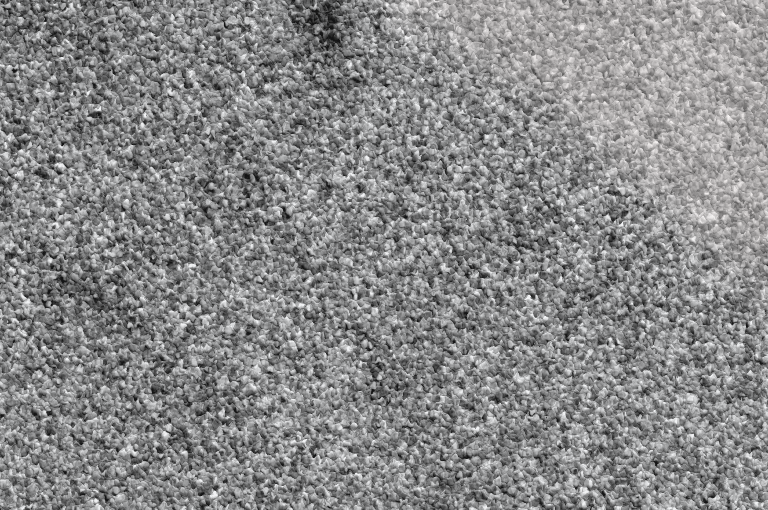
Reproduce this texture procedurally as a WebGL 1 fragment shader.

```glsl
precision highp float;
uniform vec2 u_resolution;

const float FINE_SCALE = 150.0;
const float CLUMP_SCALE = 78.0;
const float GRIT_SCALE = 70.0;
const float PEBBLE_SCALE = 46.0;
const float PEBBLE_SHARE = 0.38;
const float BASE_TONE = 0.57;
const float ROUGHNESS = 0.009;
const float SLOPE_LIFT = 0.10;
const float SLOPE_CONTRAST = 0.62;
const vec2 LIGHT_DIR = vec2(0.40, 0.92);
const vec2 SLOPE_ORIGIN = vec2(0.765, 1.0);
const vec2 SLOPE_NORMAL = vec2(0.623, 0.782);
const vec3 COOL_TINT = vec3(0.995, 1.0, 1.006);
const vec3 WARM_TINT = vec3(1.012, 0.998, 0.996);
const mat2 FINE_TURN = mat2(0.84, 0.54, -0.54, 0.84);
const mat2 CLUMP_TURN = mat2(0.92, -0.39, 0.39, 0.92);

vec3 hash3(vec2 p) {
  vec3 q = fract(p.xyx * vec3(0.1031, 0.1030, 0.0973));
  q += dot(q, q.yxz + 33.33);
  return fract((q.xxy + q.yzz) * q.zyx);
}

float valueNoise(vec2 p) {
  vec2 i = floor(p), f = fract(p), e = vec2(0.0, 1.0);
  f = f * f * (3.0 - 2.0 * f);
  return mix(mix(hash3(i).x, hash3(i + e.yx).x, f.x),
             mix(hash3(i + e.xy).x, hash3(i + e.yy).x, f.x), f.y);
}

float fbm(vec2 p) {
  float sum = 0.0, weight = 0.5;
  for (int i = 0; i < 3; i++) {
    sum += weight * valueNoise(p);
    p = mat2(1.6, 1.2, -1.2, 1.6) * p + 7.3;
    weight *= 0.5;
  }
  return sum / 0.875;
}

// Packed cells: x = random tone, y = tilt to the light, z = gap darkness
vec3 packedGrains(vec2 p, vec2 light) {
  vec2 nearest = vec2(0.0);
  float first = 9.0, second = 9.0, tone = 0.0;
  for (int i = 0; i < 9; i++) {
    vec2 id = floor(p) + vec2(mod(float(i), 3.0), floor((float(i) + 0.5) / 3.0)) - 1.0;
    vec3 rnd = hash3(id + 50.0);
    vec2 q = p - id - rnd.xy;
    float d = length(q);
    second = min(second, max(first, d));
    if (d < first) {
      first = d;
      nearest = q;
      tone = rnd.z - 0.5;
    }
  }
  return vec3(tone, dot(nearest, light), 1.0 - smoothstep(0.0, 0.3, second - first));
}

// Angular stone outline, negative inside
float stoneDistance(vec2 q, vec3 form, float radius) {
  float c = cos(6.2832 * form.x), s = sin(6.2832 * form.x);
  q = mat2(c, s, -s, c) * q;
  q.y *= 1.0 + 0.6 * form.y;
  float facets = max(abs(q.x), max(abs(0.5 * q.x + 0.87 * q.y), abs(0.6 * q.x - 0.8 * q.y)));
  return mix(facets, length(q), 0.2) - radius;
}

// Loose stones: lays shadows, then lit stones, over the given tone
float addPebbles(float tone, vec2 p, float pixel, float contrast) {
  float shade = 0.0, cover = 0.0, stone = 0.7;
  for (int i = 0; i < 9; i++) {
    vec2 id = floor(p) + vec2(mod(float(i), 3.0), floor((float(i) + 0.5) / 3.0)) - 1.0;
    vec3 rnd = hash3(id + 211.0), form = hash3(id + 517.0);
    float present = step(rnd.z, PEBBLE_SHARE);
    vec2 q = p - id - rnd.xy;
    float radius = mix(0.10, 0.31, form.z * form.z);
    float body = present * (1.0 - smoothstep(-pixel, pixel, stoneDistance(q, form, radius)));
    float shadow = stoneDistance(q + LIGHT_DIR * radius * 0.7, form, radius);
    shade = max(shade, present * (1.0 - smoothstep(-0.08, 0.10, shadow)));
    float lit = 0.70 + 0.22 * (form.y - 0.4) + 0.5 * dot(q, LIGHT_DIR);
    stone = mix(stone, lit, step(0.001, body) * max(body, step(cover, body)));
    cover = max(cover, body);
  }
  return mix(tone - 0.22 * shade * contrast, stone + 0.2 * (tone - 0.5), cover * 0.85);
}

// Soft dark hollow stretched along a direction
float hollow(vec2 q, vec2 along, vec2 size) {
  q = vec2(dot(q, along), dot(q, vec2(-along.y, along.x))) / size;
  return exp(-dot(q, q));
}

vec3 gravel(vec2 p) {
  // Sunlit smooth slope with lower contrast
  float broad = fbm(p * 5.0 + 3.0), patches = fbm(p * 22.0 + 9.0);
  vec2 warped = p + 0.07 * (vec2(broad, patches) - 0.5);
  float slope = smoothstep(-0.08, 0.11, dot(warped - SLOPE_ORIGIN, SLOPE_NORMAL));
  float contrast = mix(1.0, SLOPE_CONTRAST, slope);

  // Relief of the heap
  float relief = 0.11 * (broad - 0.5) + 0.12 * (patches - 0.5) * contrast;
  relief += SLOPE_LIFT * slope - 0.04 * (1.0 - smoothstep(0.0, 0.7, p.x)) * p.y;
  relief -= 0.22 * hollow(warped - vec2(0.62, 0.95), vec2(0.26, -0.966), vec2(0.11, 0.04));
  relief -= 0.10 * hollow(warped - vec2(0.53, 0.59), vec2(0.62, -0.785), vec2(0.13, 0.02));
  relief -= 0.10 * hollow(warped - vec2(0.17, 0.42), vec2(0.8, -0.6), vec2(0.10, 0.05));

  // Broken grit lit from the side, and two sizes of ragged grains
  vec2 g = p * GRIT_SCALE;
  float grit = fbm(g), lift = grit - fbm(g + 0.35 * LIGHT_DIR);
  vec2 ragged = p + ROUGHNESS * (vec2(grit, valueNoise(g * 2.0 + 17.0)) - 0.5);
  vec3 fine = packedGrains(FINE_TURN * ragged * FINE_SCALE, FINE_TURN * LIGHT_DIR);
  vec3 clump = packedGrains(CLUMP_TURN * ragged * CLUMP_SCALE + 31.7, CLUMP_TURN * LIGHT_DIR);
  float grains = dot(fine, vec3(0.36, 0.16, -0.05)) + dot(clump, vec3(0.22, 0.20, -0.08));
  grains += 0.28 * (grit - 0.5) + 0.38 * lift;
  float tone = BASE_TONE + relief + grains * contrast;
  tone = addPebbles(tone, ragged * PEBBLE_SCALE, PEBBLE_SCALE / u_resolution.y, contrast);
  return clamp(tone, 0.08, 0.95) * mix(COOL_TINT, WARM_TINT, slope);
}

void main() {
  // Four samples per pixel smooth the grain edges
  vec3 color = vec3(0.0);
  for (int i = 0; i < 4; i++) {
    vec2 jitter = 0.5 * vec2(mod(float(i), 2.0), step(1.5, float(i))) - 0.25;
    color += gravel((gl_FragCoord.xy + jitter) / u_resolution.y);
  }
  gl_FragColor = vec4(color * 0.25, 1.0);
}
```
